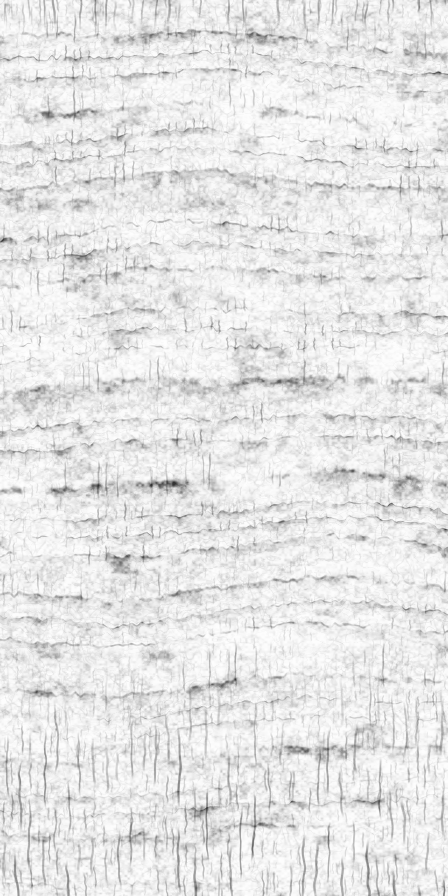
This texture map is drawn by a Shadertoy shader. Its source:

```glsl
#define BANDS 16.0          // strata per canvas width
#define BAND_BEND 0.02      // large sway of the strata
#define BAND_JAG 0.02       // small raggedness of the strata
#define WASH_INK 0.22
#define EDGE_INK 0.24
#define CRACK_INK 0.4
#define BARK_INK 0.62
#define SMUDGE_INK 0.24
#define LINE_INK 0.07
#define GRAIN_INK 0.16
#define BARK_TOP 0.29       // height where the long cracks fade out
#define CONTRAST 0.8

float hash(vec2 p) {
    vec3 q = fract(p.xyx * vec3(0.1031, 0.1030, 0.0973));
    q += dot(q, q.yzx + 33.33);
    return fract((q.x + q.y) * q.z);
}

float noise(vec2 p) {
    vec2 cell = floor(p), f = fract(p);
    f = f * f * (3.0 - 2.0 * f);
    return mix(mix(hash(cell), hash(cell + vec2(1, 0)), f.x),
               mix(hash(cell + vec2(0, 1)), hash(cell + vec2(1, 1)), f.x), f.y);
}

float fbm(vec2 p) {
    float sum = 0.0, weight = 0.533;
    for (int i = 0; i < 4; i++) {
        sum += weight * noise(p);
        p = p * 2.03 + 17.3;
        weight *= 0.5;
    }
    return sum;
}

// Gap between the two nearest cell centres: zero on the cell borders
float cellBorder(vec2 p) {
    vec2 cell = floor(p), f = fract(p);
    float nearest = 9.0, second = 9.0;
    for (int y = -1; y <= 1; y++)
    for (int x = -1; x <= 1; x++) {
        vec2 o = vec2(x, y), id = cell + o;
        float d = length(o + vec2(hash(id), hash(id + 71.7)) - f);
        second = min(second, max(nearest, d));
        nearest = min(nearest, d);
    }
    return second - nearest;
}

// One tapering upright crack per grid cell; halfWidth and blur in cell widths
float cracks(vec2 q, float stagger, float halfWidth, float blur, float amount) {
    q.y += stagger * hash(vec2(floor(q.x), 5.0));
    vec2 cell = floor(q), f = fract(q);
    float pick = hash(cell + 13.0), shift = hash(cell + 29.0), size = hash(cell + 47.0);
    float centre = 0.3 + 0.4 * shift + 0.05 * sin(q.y * 8.0 + shift * 40.0)
                 + 0.03 * sin(q.y * 23.0 + size * 30.0);
    float along = abs(f.y - 0.5) / (0.16 + 0.32 * size);
    float taper = 1.0 - smoothstep(0.6, 1.0, along);
    float width = halfWidth * (0.5 + 0.7 * pick / amount);
    float line = 1.0 - smoothstep(width * 0.4, width + blur, abs(f.x - centre));
    return line * taper * step(pick, amount) * (0.35 + 0.65 * size);
}

void mainImage(out vec4 fragColor, in vec2 fragCoord) {
    vec2 p = fragCoord / iResolution.x;
    float height = fragCoord.y / iResolution.y;
    float pixel = 1.0 / iResolution.x;
    float bark = 1.0 - smoothstep(BARK_TOP - 0.18, BARK_TOP, height + 0.06 * (fbm(p * 6.0) - 0.5));
    bark = max(bark, 0.8 * smoothstep(0.96, 0.99, height));

    // Swaying, unevenly spaced strata with a fibrous, crumbling outline
    float bend = sin(p.x * 4.6 + p.y * 1.7) + 0.4 * sin(p.x * 9.7 - p.y * 4.3 + 1.0);
    float fibre = noise(p * vec2(95.0, 22.0) + 12.0);
    float jag = 0.8 * (fbm(p * vec2(7.0, 7.0)) - 0.5) + 0.4 * (noise(p * vec2(42.0, 20.0)) - 0.5)
              + 0.5 * (fibre - 0.5);
    float level = (p.y + BAND_BEND * bend + BAND_JAG * jag) * BANDS;
    level += 0.3 * sin(level * 1.9) + 0.2 * sin(level * 0.83 + 2.0);
    float f = fract(level);
    float shelf = exp(-4.5 * (1.0 - f)) + 1.0 - smoothstep(0.0, 0.08, f);
    float patches = smoothstep(0.32, 0.64, fbm(p * vec2(3.5, 14.0) + 4.0));

    // Fine grain and upright fibres, calmer on the pale plates
    float grit = noise(p * vec2(160.0, 180.0) + 3.0);
    float coarse = fbm(p * vec2(46.0, 62.0) + 8.0);
    float grain = grit * grit * (0.15 + 1.8 * coarse * coarse) + 0.25 * fibre * fibre * grit;
    grain *= 0.6 + 0.5 * patches + 0.3 * bark;

    // Broken hairlines: cell borders and wisps running along the strata
    vec2 warped = p + 0.03 * vec2(noise(p * 45.0), noise(p * 45.0 + 40.0));
    float web = 1.0 - smoothstep(0.0, 0.3, cellBorder(warped * vec2(50.0, 34.0)));
    web *= smoothstep(0.42, 0.62, fbm(p * vec2(24.0, 32.0) + 21.0));
    float wisp = abs(fbm(p * vec2(20.0, 38.0) + 50.0) - 0.5);
    wisp = (1.0 - smoothstep(0.0, 0.045, wisp)) * (0.4 + 0.6 * grit);
    float contour = abs(fract(level * 2.6 + 1.8 * coarse) - 0.5);
    contour = (1.0 - smoothstep(0.02, 0.16, contour)) * (0.25 + 0.75 * patches);

    // Grey wash under each sharp, broken edge
    float crumbs = smoothstep(0.25, 0.75, coarse) * (0.5 + grit);
    float wash = shelf * patches * (0.25 + 1.4 * crumbs);
    float edgeGap = min(f, 1.0 - f) / BANDS;
    float edge = 1.0 - smoothstep(0.0005, 0.002 + pixel, edgeGap);
    edge *= smoothstep(0.44, 0.66, fbm(p * vec2(34.0, 18.0) + 60.0)) * (0.4 + 1.2 * grit);

    // Short cracks stand on the strata, long ones fill the bark
    float shortCracks = cracks(vec2(p.x * 52.0, level + 0.25), 0.15, 0.05, 52.0 * pixel, 0.55);
    shortCracks *= smoothstep(0.42, 0.62, fbm(p * vec2(7.0, 11.0) + 33.0));
    float hairCracks = cracks(p * vec2(64.0, 27.0) + 5.0, 1.0, 0.04, 64.0 * pixel, 0.4);
    vec2 barkGrid = vec2(p.x + 0.012 * (fbm(p * vec2(9.0, 14.0)) - 0.5), p.y);
    float longCracks = cracks(barkGrid * vec2(36.0, 4.8), 1.0, 0.06, 36.0 * pixel, 0.85);
    longCracks += 0.6 * cracks(barkGrid * vec2(50.0, 13.0) + 9.0, 1.0, 0.05, 50.0 * pixel, 0.5);

    // Small, crumbly dark smudges clinging to the strata
    float smudge = smoothstep(0.56, 0.78, fbm(p * vec2(11.0, 24.0) + 90.0));
    smudge *= (0.15 + 1.7 * crumbs) * (0.35 + 0.85 * shelf);

    float strata = 1.0 - 0.6 * bark;
    float ink = GRAIN_INK * grain + LINE_INK * (web + 0.8 * wisp) + SMUDGE_INK * smudge;
    ink += strata * (WASH_INK * wash + EDGE_INK * edge + LINE_INK * contour);
    ink += CRACK_INK * (shortCracks * strata + 0.35 * hairCracks) + BARK_INK * longCracks * bark;
    ink *= CONTRAST / (1.0 + 0.35 * ink);
    fragColor = vec4(vec3(clamp(0.995 - ink, 0.2, 1.0)), 1.0);
}
```
